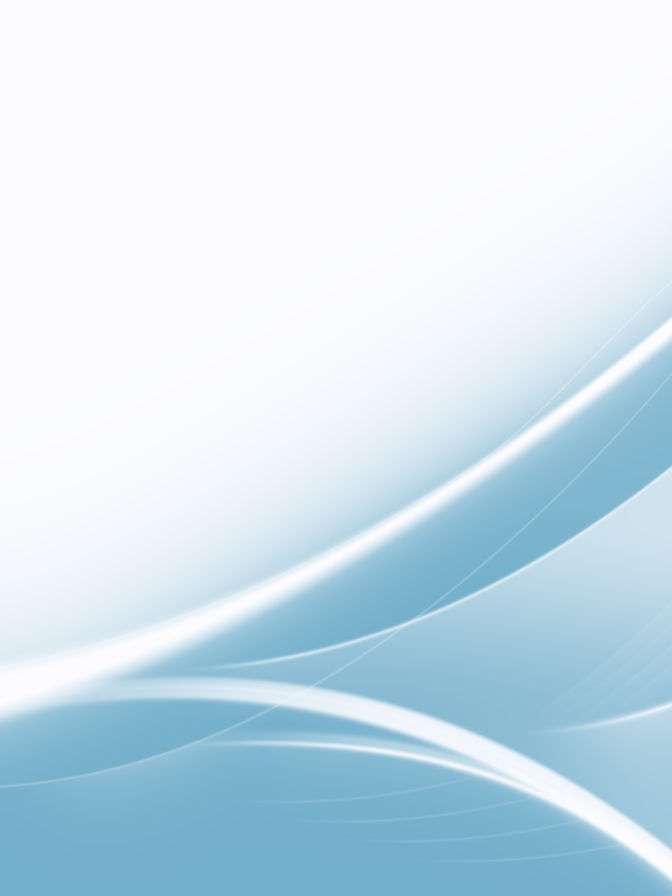
Write a Shadertoy shader that draws this background.

```glsl
// Flowing white ribbons and pale veils over a blue ground, under a white sky.
// Every edge is a polynomial height over x; layers add "whiteness" by screening,
// and one blue-to-white ramp turns the total into colour.

const vec3 BLUE  = vec3(0.435, 0.678, 0.790);
const vec3 WHITE = vec3(0.990, 0.990, 1.000);
const float SKY_FADE      = 0.075;  // height of the blue haze above the ribbon
const float RIBBON_GLOW   = 0.035;  // softness beneath the ribbon
const float LINE_WIDTH    = 0.0016; // half width of hairlines
const float ARCH_STRANDS  = 7.0;
const float RIGHT_STREAKS = 4.0;
const float LOW_ARCS      = 4.0;

float hash(float n) { return fract(sin(n * 127.1) * 43758.5453); }

// Edge curves: height at x
float ribbonTop(float x)    { return 0.255 + x * (0.144 + 0.247 * x); }
float ribbonBottom(float x) { return 0.199 + x * (0.236 + 0.185 * x); }
float veilTop(float x)      { float t = x - 0.3125; return 0.255 + t * (0.05 + 0.40 * t); }
float archTop(float x)      { float t = x - 0.28; return 0.243 - t * t * (0.30 + 0.10 * t); }
float archBottom(float x)   { return archTop(x) - 0.020 - 0.012 * x; }
float lowStrand(float x)    { float t = x - 0.38; return 0.171 - t * t * (0.20 + 0.28 * t); }
float hairline(float x)     { return 0.122 + x * (0.05 + 0.411 * x); }
float swooshTop(float x)    { float t = x - 0.80; return 0.184 + t * (0.05 + 0.52 * t); }

// 1 below an edge, 0 above it; d is the height above the edge
float below(float d, float soft) {
    float s = max(soft, 1.0 / iResolution.y);
    return 1.0 - smoothstep(-s, s, d);
}

float ridge(float d, float width) {
    float w = max(width, 0.8 / iResolution.y);
    return exp(-d * d / (w * w));
}

float screen(float base, float amount) { return base + (1.0 - base) * amount; }

// Blue ground with the pale veil and wash on it
float ground(float x, float y) {
    float w = 0.02 + 0.10 * smoothstep(0.6, 1.0, x) * smoothstep(0.1, 0.5, y);
    w = screen(w, 0.40 * exp(-max(ribbonBottom(x) - y, 0.0) / RIBBON_GLOW));

    float d = y - veilTop(x);
    float reach = smoothstep(0.22, 0.42, x);
    float lift = 0.10 + 0.42 * smoothstep(0.20, 0.42, y) + 0.13 * x * x;
    float floorMask = smoothstep(-0.03, 0.01, y - archBottom(x));
    w = screen(w, below(d, 0.002) * lift * reach * floorMask);
    w = screen(w, ridge(d, 0.0025) * 0.6 * smoothstep(0.26, 0.45, x));

    // Wash under the rising hairline at the left
    d = y - hairline(x);
    float wash = below(d, 0.002) * exp(min(d, 0.0) / 0.035);
    w = screen(w, 0.22 * wash * smoothstep(0.0, 0.2, x) * (1.0 - smoothstep(0.25, 0.42, x)));
    return screen(w, 0.22 * ridge(d, LINE_WIDTH));
}

// Swoosh and diagonal streaks at the right
float rightSide(float x, float y) {
    float d = y - swooshTop(x);
    float w = below(d, 0.002) * (0.12 + 0.32 * exp(min(d, 0.0) / 0.05));
    w = (w + 0.5 * ridge(d, 0.004)) * smoothstep(0.76, 1.0, x);
    w *= smoothstep(-0.02, 0.0, y - archBottom(x));
    for (float i = 0.0; i < RIGHT_STREAKS; i++) {
        float t = x - 0.76 - 0.035 * i;
        float streak = y - (0.185 + t * (0.48 + 0.5 * t));
        float side = below(streak, 0.002) * exp(min(streak, 0.0) / 0.02);
        w = screen(w, side * (0.06 + 0.08 * hash(i + 2.0)) * smoothstep(0.0, 0.12, t));
    }
    return w;
}

// Arching ribbon with strands, a lower strand and faint arcs beneath
float arch(float x, float y) {
    float top = archTop(x), bottom = archBottom(x), low = lowStrand(x);
    float body = below(y - top, 0.004) * (1.0 - below(y - bottom, 0.006));
    float w = body * (0.22 + 0.62 * smoothstep(0.15, 0.65, x));
    for (float i = 0.0; i < ARCH_STRANDS; i++) {
        float h = mix(top, bottom, (i + 0.5 * hash(i)) / ARCH_STRANDS);
        float bright = 0.15 + 0.45 * hash(i + 9.0);
        w = screen(w, ridge(y - h, 0.003) * bright * smoothstep(0.0, 0.4, x));
    }
    // Lower strand and its pale fringe
    float d = y - low;
    float show = smoothstep(0.26, 0.60, x);
    w = screen(w, ridge(d, 0.0025 + 0.005 * x * x) * (0.25 + 0.65 * show) * smoothstep(0.24, 0.4, x));
    w = screen(w, ridge(d - 0.008, 0.006) * 0.45 * show);
    float under = below(d, 0.003) * exp(min(d, 0.0) / 0.035);
    w = screen(w, 0.20 * under * smoothstep(0.2, 0.5, x));
    for (float i = 0.0; i < LOW_ARCS; i++) {
        float t = x - 0.42 - 0.09 * i;
        float arc = y - (0.105 - 0.022 * i + 0.34 * t * t);
        float fade = smoothstep(-0.1, 0.05, t) * (1.0 - smoothstep(0.2, 0.36, t));
        w = screen(w, ridge(arc, LINE_WIDTH) * 0.12 * fade * below(d, 0.01));
    }
    return w;
}

void mainImage(out vec4 fragColor, in vec2 fragCoord) {
    vec2 p = fragCoord / iResolution.xy;
    float x = p.x, y = p.y;
    float w = screen(screen(ground(x, y), rightSide(x, y)), arch(x, y));

    // Main ribbon: soft lower edge
    w = screen(w, 1.0 - below(y - ribbonBottom(x) - 0.003, mix(0.018, 0.009, x)));

    // Sky: haze is deepest right of the centre
    float d = y - ribbonTop(x);
    float depth = 0.26 + 0.34 * smoothstep(0.0, 0.65, x) - 0.14 * smoothstep(0.7, 1.0, x);
    float sky = 1.0 - depth * exp(-max(d, 0.0) / SKY_FADE);
    sky = screen(sky, 0.25 * ridge(d - 0.04 * smoothstep(0.7, 1.0, x), LINE_WIDTH));
    w = mix(sky, w, below(d, mix(0.016, 0.004, x)));

    fragColor = vec4(mix(BLUE, WHITE, clamp(w, 0.0, 1.0)), 1.0);
}
```
